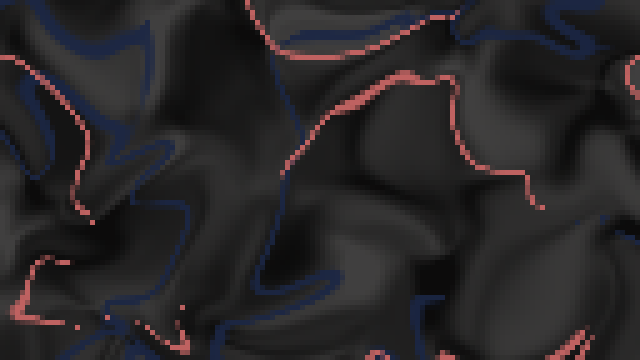
Reproduce this background procedurally as a Shadertoy shader.

```glsl
const float BLOCK_ROWS = 72.0;
const float PATTERN_SCALE = 1.9;
const vec3 CORAL = vec3(0.75, 0.385, 0.38);
const vec3 NAVY = vec3(0.105, 0.15, 0.27);

// Sum of sines in turning directions, scaled to roughly unit deviation
float layeredWaves(vec2 p, float seed) {
    const int LAYERS = 5;
    float sum = 0.0;
    float angle = seed * 1.7;
    float frequency = 0.72;
    for (int i = 0; i < LAYERS; i++) {
        vec2 direction = vec2(cos(angle), sin(angle));
        sum += sin(dot(p, direction) * frequency + seed * (2.3 + float(i) * 1.9));
        angle += 2.4;
        frequency *= 1.18;
    }
    return sum * sqrt(2.0 / float(LAYERS));
}

// Repeated bending folds the plane into liquid streaks
vec2 liquidWarp(vec2 p, float strength) {
    float frequency = 5.0;
    for (int i = 0; i < 3; i++) {
        float seed = 3.1 + float(i) * 4.7;
        vec2 bend = vec2(layeredWaves(p * frequency, seed),
                         layeredWaves(p * frequency, seed + 1.3));
        p += bend * strength / frequency;
        frequency *= 1.6;
    }
    return p;
}

// Contour vein: wide on gentle slopes, thin on steep ones, tapered by presence
float vein(vec3 samples, float level, float breadth, vec2 limits, float spacing, float presence) {
    float slope = length(samples.yz - samples.x) / spacing + 0.001;
    float halfWidth = clamp(breadth / slope, limits.x, limits.y);
    halfWidth *= smoothstep(-1.0, -0.3, presence);
    float offset = abs(samples.x - level) / slope;
    return 1.0 - smoothstep(halfWidth * 0.4, halfWidth * 1.45 + 0.0001, offset);
}

// Field at a point and at its right and upper neighbours
vec3 fieldSamples(vec2 center, vec2 right, vec2 upper, float frequency, float seed) {
    return vec3(layeredWaves(center * frequency, seed),
                layeredWaves(right * frequency, seed),
                layeredWaves(upper * frequency, seed));
}

// Smoky charcoal with broad pools, sharper creases and thin wisps
vec3 charcoal(vec2 p) {
    float pools = layeredWaves(p * 8.0, 7.9);
    float creases = sin(2.8 * layeredWaves(p * 6.5, 12.4));
    float wisps = layeredWaves(p * 17.0, 4.4);
    float shade = 0.137 + 0.042 * pools + 0.028 * creases + 0.016 * wisps;
    shade = clamp(shade, 0.045, 0.25);
    return shade * vec3(1.01, 0.995, 0.99);
}

vec3 marble(vec2 p) {
    const float SPACING = 0.004;
    vec2 center = liquidWarp(p, 0.55);
    vec2 right = liquidWarp(p + vec2(SPACING, 0.0), 0.55);
    vec2 upper = liquidWarp(p + vec2(0.0, SPACING), 0.55);
    vec3 color = charcoal(center);

    vec3 navyField = fieldSamples(center, right, upper, 3.4, 5.2);
    float navyPresence = layeredWaves(p * 3.2, 9.6);
    float navy = vein(navyField, -0.25, 0.12, vec2(0.016, 0.042), SPACING, navyPresence);
    color = mix(color, NAVY, 0.9 * navy);

    vec3 coralField = fieldSamples(center, right, upper, 3.1, 2.6);
    float coralPresence = layeredWaves(p * 3.2, 15.1);
    float coral = vein(coralField, 0.3, 0.085, vec2(0.013, 0.036), SPACING, coralPresence);
    return mix(color, CORAL, coral);
}

void mainImage(out vec4 fragColor, in vec2 fragCoord) {
    // Four subsamples soften the borders of the square blocks
    vec3 color = vec3(0.0);
    for (int i = 0; i < 4; i++) {
        vec2 subpixel = (vec2(i & 1, i >> 1) - 0.5) * 0.5;
        vec2 p = (fragCoord + subpixel) / iResolution.y;
        vec2 blockCenter = (floor(p * BLOCK_ROWS) + 0.5) / BLOCK_ROWS;
        color += marble(blockCenter * PATTERN_SCALE) * 0.25;
    }
    fragColor = vec4(color, 1.0);
}
```
